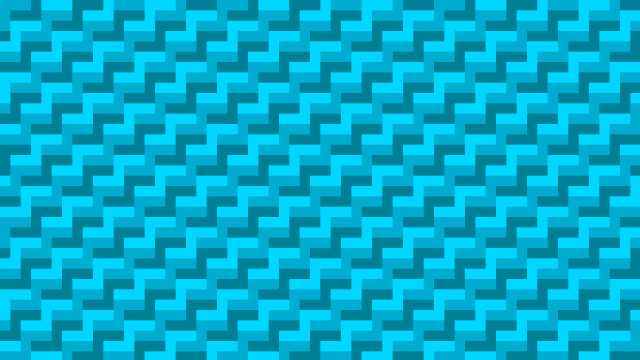
A Shadertoy shader for this pattern:

```glsl
const float ROWS = 34.84;   // cells down the canvas height
const float PERIOD = 21.0;  // three interlocked pieces of seven cells
const float ROW_SHIFT = 4.0;
const float START = 17.0;   // phase of the top left cell

const vec3 LIGHT = vec3(0.0, 0.84, 1.0);
const vec3 MEDIUM = vec3(0.0, 0.68, 0.82);
const vec3 DARK = vec3(0.0, 0.50, 0.59);

// Step-shaped piece: lower bar of 3, one riser, upper bar of 3
bool inStep(float phase, float offset) {
    float h = mod(phase - offset + 0.5, PERIOD);
    bool lowerBar = h < 3.0;
    bool riser = h > 6.0 && h < 7.0;
    bool upperBar = h > 10.0 && h < 13.0;
    return lowerBar || riser || upperBar;
}

// Each row repeats the same sequence, slid sideways
vec3 cellColor(vec2 cell) {
    float phase = cell.x - ROW_SHIFT * cell.y + START;
    if (inStep(phase, 0.0)) return LIGHT;
    return inStep(phase, PERIOD / 3.0) ? MEDIUM : DARK;
}

// Blend the four cells around the nearest corner by pixel coverage
vec3 smoothCells(vec2 p, float pixel) {
    vec2 corner = floor(p + 0.5);
    vec2 cover = clamp((p - corner) / pixel + 0.5, 0.0, 1.0);
    vec3 upper = mix(cellColor(corner - 1.0), cellColor(corner - vec2(0.0, 1.0)), cover.x);
    vec3 lower = mix(cellColor(corner - vec2(1.0, 0.0)), cellColor(corner), cover.x);
    return mix(upper, lower, cover.y);
}

void mainImage(out vec4 fragColor, in vec2 fragCoord) {
    float pixel = ROWS / iResolution.y;
    // Cells are counted from the top left
    vec2 p = vec2(fragCoord.x, iResolution.y - fragCoord.y) * pixel;
    fragColor = vec4(smoothCells(p, pixel), 1.0);
}
```
